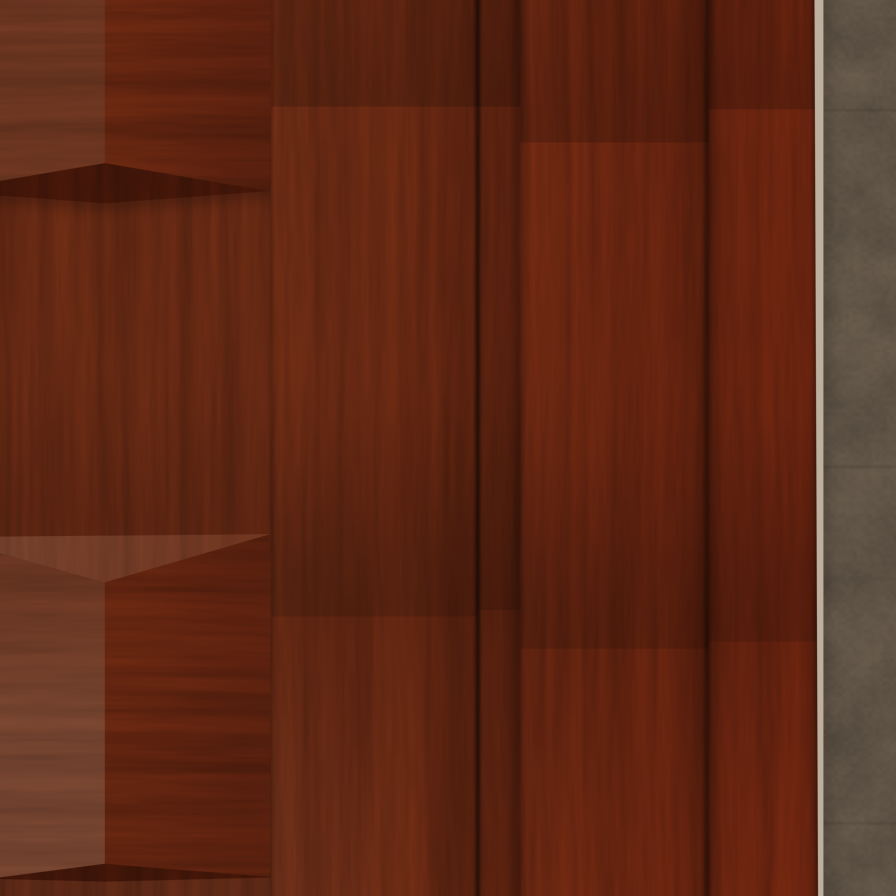
Give the GLSL for this texture, as a WebGL 2 fragment shader.

```glsl
#version 300 es
precision highp float;
// Mahogany wall panels with two faceted wooden blocks, a pale trim and a grey plaster edge.
uniform vec2 u_resolution;
out vec4 outColor;

float hash(vec2 p) {
  return fract(sin(dot(p, vec2(127.1, 311.7))) * 43758.5453);
}

float noise(vec2 p) {
  vec2 i = floor(p), f = fract(p);
  f = f * f * (3.0 - 2.0 * f);
  return mix(mix(hash(i), hash(i + vec2(1, 0)), f.x),
             mix(hash(i + vec2(0, 1)), hash(i + vec2(1, 1)), f.x), f.y);
}

float fbm(vec2 p) {
  float sum = 0.0, amp = 0.5;
  for (int i = 0; i < 5; i++) {
    sum += amp * noise(p);
    p = p * 2.03 + 17.3;
    amp *= 0.5;
  }
  return sum;
}

// Antialiased step: 1 where d is positive
float cover(float d) {
  float px = 0.8 / min(u_resolution.x, u_resolution.y);
  return smoothstep(-px, px, d);
}

float glow(float d, float width) {
  return exp(-d * d / (width * width));
}

// Signed grain: x runs across the fibres, y along them
float grain(vec2 q) {
  q.x += 0.006 * (noise(q * vec2(8.0, 5.0)) - 0.5);
  float broad = noise(q * vec2(62.0, 1.7)) - 0.5;
  float fine = noise(q * vec2(150.0, 4.0) + 9.0) - 0.5;
  float pores = noise(q * vec2(330.0, 22.0) + 31.0) - 0.5;
  return 0.17 * broad + 0.14 * fine + 0.08 * pores;
}

// Brightness of a column whose panels meet at two heights
float panelLight(float y, float upper, float lower) {
  float top = 0.86 + 0.04 * smoothstep(upper, 1.0, y);
  float middle = mix(0.83, 1.04, smoothstep(lower, lower + 0.31, y));
  float bottom = mix(1.04, 0.95, y / lower);
  float light = mix(bottom, middle, cover(y - lower));
  return mix(light, top, cover(y - upper));
}

vec3 wallWood(vec2 p) {
  float light = panelLight(p.y, 0.881, 0.312);
  light = mix(light, panelLight(p.y, 0.881, 0.319) * 0.92, cover(p.x - 0.533));
  light = mix(light, panelLight(p.y, 0.841, 0.276), cover(p.x - 0.581));
  light = mix(light, panelLight(p.y, 0.878, 0.284), cover(p.x - 0.791));
  float niche = 1.0 - 0.10 * smoothstep(0.62, 0.41, p.y);
  light = mix(niche, light, cover(p.x - 0.303));

  // Column joints and the soft shade beside them
  light *= 1.0 - 0.52 * glow(p.x - 0.533, 0.0035);
  light *= 1.0 - 0.13 * glow(p.x - 0.523, 0.035);
  light *= 1.0 - 0.24 * glow(p.x - 0.577, 0.008);
  light *= 1.0 - 0.35 * glow(p.x - 0.789, 0.004);
  light *= 1.0 - 0.17 * glow(p.x - 0.780, 0.030);
  light *= 1.0 - 0.16 * glow(p.x - 0.303, 0.003);

  vec3 wood = mix(vec3(0.385, 0.155, 0.072), vec3(0.405, 0.137, 0.058), smoothstep(0.25, 0.9, p.x));
  wood += vec3(0.02, 0.025, 0.025) * smoothstep(0.35, 0.0, p.y) * smoothstep(0.55, 0.2, p.x);
  return wood * light * (1.0 + grain(p));
}

// Block with a vertical ridge; "sheen" is the pale reflection on its left face
vec3 blockWood(vec2 p, float sheen) {
  vec2 q = vec2(p.y + 0.05 * p.x * (p.x - 0.25), p.x);
  vec3 left = mix(vec3(0.39, 0.18, 0.10), vec3(0.46, 0.27, 0.19), sheen);
  vec3 right = mix(vec3(0.39, 0.145, 0.062), vec3(0.345, 0.125, 0.055), smoothstep(0.12, 0.30, p.x));
  float face = cover(p.x - 0.117);
  return mix(left, right, face) * (1.0 + mix(0.75, 1.15, face) * grain(q));
}

vec3 plaster(vec2 p) {
  float mottle = fbm(p * 23.0) - 0.5;
  float grit = noise(p * 240.0) - 0.5;
  vec3 grey = vec3(0.375, 0.328, 0.275) * (1.0 + 0.28 * mottle + 0.07 * grit);
  float seam = abs(fract((p.y - 0.081) / 0.398 + 0.5) - 0.5) * 0.398;
  grey *= 1.0 - 0.09 * glow(seam, 0.002);
  return grey * (1.0 - 0.12 * glow(p.x - 0.919, 0.012));
}

void main() {
  vec2 p = gl_FragCoord.xy / u_resolution;
  vec3 color = wallWood(p);

  float ridge = p.x - 0.117;
  float inside = cover(0.302 - p.x);
  vec3 underside = vec3(0.255, 0.085, 0.035) * (1.0 + grain(p));

  // Upper block and its dark underside
  float upperEdge = 0.818 - (ridge < 0.0 ? -0.17 : 0.172) * ridge;
  float upperTip = ridge < 0.0 ? 0.773 - 0.075 * ridge : 0.773 + 0.075 * ridge;
  color *= 1.0 - 0.18 * inside * glow(p.y - upperTip, 0.012);
  color = mix(color, underside, inside * cover(p.y - upperTip));
  color = mix(color, blockWood(p, 0.25), inside * cover(p.y - upperEdge));

  // Lower block: lit top facet, two faces, dark underside
  float topEdge = 0.401 + 0.01 * p.x;
  float valley = 0.350 + (ridge < 0.0 ? -0.28 : 0.292) * ridge;
  float lowerEdge = 0.036 - (ridge < 0.0 ? -0.13 : 0.08) * ridge;
  float lowerTip = 0.016 + 0.025 * abs(ridge);
  vec3 facet = mix(vec3(0.45, 0.25, 0.17), vec3(0.43, 0.205, 0.12), p.x / 0.3) * (1.0 + 0.7 * grain(p));
  float below = inside * cover(topEdge - p.y);
  color = mix(color, underside, below * cover(p.y - lowerTip));
  color = mix(color, blockWood(p, 0.95 - 0.6 * smoothstep(0.15, 0.38, p.y)), below * cover(p.y - lowerEdge));
  color = mix(color, facet, below * cover(p.y - valley));

  // Pale trim and plaster on the right
  float trimLeft = mix(0.913, 0.909, p.y);
  color *= 1.0 - 0.3 * glow(p.x - trimLeft, 0.004);
  color = mix(color, vec3(0.74, 0.69, 0.62), cover(p.x - trimLeft));
  color = mix(color, plaster(p), cover(p.x - 0.919));

  outColor = vec4(color, 1.0);
}
```
